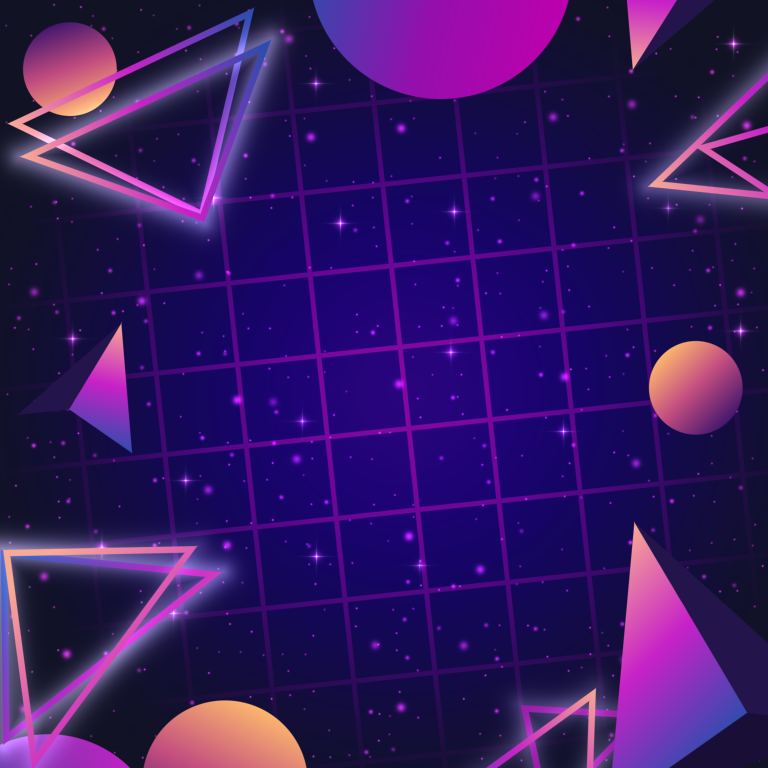
Write a WebGL 2 fragment shader that draws this background.

```glsl
#version 300 es
precision highp float;
uniform vec2 u_resolution;
out vec4 fragColor;

const vec3 PEACH = vec3(0.97, 0.67, 0.58);
const vec3 MAGENTA = vec3(0.78, 0.13, 0.78);
const vec3 BLUE = vec3(0.18, 0.30, 0.68);
const vec3 PLUM = vec3(0.27, 0.09, 0.43);
const vec3 ROSE = vec3(0.76, 0.30, 0.50);
const vec3 ORANGE = vec3(0.99, 0.71, 0.43);
const vec3 SHADOW = vec3(0.14, 0.08, 0.30);
const vec3 HALO = vec3(0.58, 0.54, 0.68);

vec3 hash3(vec2 cell) {
  vec3 q = fract(cell.xyx * vec3(0.1031, 0.1030, 0.0973));
  q += dot(q, q.yxz + 33.33);
  return fract((q.xxy + q.yzz) * q.zyx);
}

vec3 ramp(vec3 a, vec3 b, vec3 c, float t) {
  t = clamp(t, 0.0, 1.0) * 2.0;
  return t < 1.0 ? mix(a, b, t) : mix(b, c, t - 1.0);
}

// Position of p along the axis from a (0) to b (1)
float along(vec2 p, vec2 a, vec2 b) {
  return dot(p - a, b - a) / dot(b - a, b - a);
}

vec3 neon(vec2 p, vec2 from, vec2 to) {
  return ramp(PEACH, MAGENTA, BLUE, along(p, from, to));
}

float fill(float d, float aa) { return 1.0 - smoothstep(-aa, aa, d); }

float segment(vec2 p, vec2 a, vec2 b) {
  return length(p - mix(a, b, clamp(along(p, a, b), 0.0, 1.0)));
}

// Signed distance to the line ab, negative on the side of the point inner
float halfPlane(vec2 p, vec2 a, vec2 b, vec2 inner) {
  vec2 n = normalize(vec2(a.y - b.y, b.x - a.x));
  return -dot(p - a, n) * sign(dot(inner - a, n));
}

float triangle(vec2 p, vec2 a, vec2 b, vec2 c) {
  return max(halfPlane(p, a, b, c), max(halfPlane(p, b, c, a), halfPlane(p, c, a, b)));
}

// Sharp triangular frame with a soft halo
vec3 frame(vec3 col, vec2 p, vec2 a, vec2 b, vec2 c, vec3 tint, float glow, float aa) {
  const float HALF_WIDTH = 0.0042;
  float edge = min(segment(p, a, b), min(segment(p, b, c), segment(p, c, a)));
  col += HALO * glow * exp(-pow(edge / 0.016, 1.5));
  float band = abs(triangle(p, a, b, c) + HALF_WIDTH) - HALF_WIDTH;
  return mix(col, tint, fill(band, aa));
}

vec3 ball(vec3 col, vec2 p, vec2 center, float r, vec2 light, vec3 a, vec3 b, vec3 c, float aa) {
  vec2 q = p - center;
  float t = 0.5 + 0.5 * dot(q / r, normalize(light));
  return mix(col, ramp(a, b, c, t), fill(length(q) - r, aa));
}

// One jittered star per cell: soft dots, or four-pointed sparkles
vec3 stars(vec2 p, float scale, float density, float size, bool sparkle) {
  vec2 cell = floor(p * scale);
  vec3 rnd = hash3(cell + scale * 7.0);
  vec2 q = abs(fract(p * scale) - mix(vec2(0.2), vec2(0.8), rnd.xy)) / scale;
  float on = step(rnd.z, density) * (0.45 + 0.55 * rnd.x);
  if (!sparkle) return MAGENTA * on * exp(-dot(q, q) / (size * size));
  float rays = exp(-q.x / size - q.y * 7.0 / size) + exp(-q.y / size - q.x * 7.0 / size);
  float aura = exp(-dot(q, q) / (size * size));
  return on * (vec3(0.85, 0.65, 0.95) * rays + MAGENTA * 0.55 * aura);
}

void main() {
  vec2 p = gl_FragCoord.xy / u_resolution;
  float aa = 0.8 / min(u_resolution.x, u_resolution.y);

  // Night backdrop
  float d = length(p - vec2(0.53, 0.49));
  vec3 col = mix(vec3(0.08, 0.01, 0.43), vec3(0.065, 0.07, 0.14), smoothstep(0.12, 0.62, d));
  col += vec3(0.08, 0.005, 0.06) * exp(-40.0 * d * d);

  // Tilted grid, fading outward
  const float CELL = 0.1065;
  float tilt = 0.107;
  vec2 g = mat2(cos(tilt), -sin(tilt), sin(tilt), cos(tilt)) * (p - vec2(0.521, 0.548));
  vec2 toLine = abs(fract(g / CELL + 0.5) - 0.5) * CELL;
  float line = fill(min(toLine.x, toLine.y) - 0.0032, aa);
  col = mix(col, vec3(0.58, 0.03, 0.66), 0.85 * line * (1.0 - smoothstep(0.0, 0.58, d)));

  // Star field
  for (int i = 0; i < 3; i++) {
    float level = exp2(float(i));
    col += stars(p, 9.0 * level, 0.38, 0.0052 / level, false);
  }
  col += stars(p, 6.0, 0.45, 0.0065, true);

  // Balls
  col = ball(col, p, vec2(0.091, 0.910), 0.061, vec2(0.35, -1.0), PLUM, ROSE, ORANGE, aa);
  col = ball(col, p, vec2(0.906, 0.495), 0.061, vec2(-0.8, 0.8), PLUM, ROSE, ORANGE, aa);
  col = ball(col, p, vec2(0.293, -0.020), 0.108, vec2(0.5, 1.0), PLUM, ROSE, ORANGE, aa);
  col = ball(col, p, vec2(0.574, 1.043), 0.172, vec2(1.0, -0.25), BLUE, vec3(0.58, 0.06, 0.68), vec3(0.74, 0.0, 0.68), aa);
  col = ball(col, p, vec2(0.063, -0.107), 0.151, vec2(1.0, 0.3), BLUE, vec3(0.48, 0.2, 0.66), MAGENTA, aa);

  // Neon frames
  vec3 tint = neon(p, vec2(0.01, 0.84), vec2(0.33, 0.97));
  col = frame(col, p, vec2(0.010, 0.839), vec2(0.331, 0.990), vec2(0.266, 0.715), tint, 0.0, aa);
  col = frame(col, p, vec2(0.026, 0.796), vec2(0.353, 0.948), vec2(0.266, 0.711), tint, 0.62, aa);
  tint = neon(p, vec2(0.85, 0.75), vec2(1.12, 0.95));
  col = frame(col, p, vec2(0.844, 0.757), vec2(1.087, 0.990), vec2(1.087, 0.732), tint, 0.45, aa);
  col = frame(col, p, vec2(0.905, 0.809), vec2(1.120, 0.870), vec2(1.120, 0.668), tint, 0.0, aa);
  tint = neon(p, vec2(0.26, 0.01), vec2(0.0, 0.22));
  col = frame(col, p, vec2(0.001, 0.284), vec2(0.289, 0.255), vec2(0.004, 0.030), tint, 0.6, aa);
  tint = neon(p, vec2(0.0, 0.22), vec2(0.30, -0.11));
  col = frame(col, p, vec2(0.004, 0.284), vec2(0.257, 0.289), vec2(0.042, -0.003), tint, 0.25, aa);
  tint = mix(MAGENTA, PLUM, 0.35);
  col = frame(col, p, vec2(0.678, 0.082), vec2(0.846, 0.072), vec2(0.710, -0.068), tint, 0.3, aa);
  tint = neon(p, vec2(0.776, 0.104), vec2(0.58, -0.08));
  col = frame(col, p, vec2(0.776, 0.104), vec2(0.771, -0.042), vec2(0.605, -0.020), tint, 0.2, aa);

  // Pyramids: shaded faces, then lit face
  vec2 top = vec2(0.158, 0.579), ridge = vec2(0.090, 0.467);
  col = mix(col, SHADOW, fill(triangle(p, top, vec2(0.023, 0.460), ridge), aa));
  col = mix(col, neon(p, top, vec2(0.12, 0.42)), fill(triangle(p, top, ridge, vec2(0.172, 0.410)), aa));
  top = vec2(0.826, 0.320); ridge = vec2(0.973, 0.072);
  vec2 low = vec2(0.792, -0.056), right = vec2(1.121, 0.053);
  col = mix(col, SHADOW * 0.7, fill(triangle(p, ridge, right, low), aa));
  col = mix(col, SHADOW, fill(triangle(p, top, right, ridge), aa));
  col = mix(col, neon(p, top, vec2(1.026, 0.12)), fill(triangle(p, top, ridge, low), aa));
  top = vec2(0.824, 0.909); ridge = vec2(0.898, 1.026);
  col = mix(col, SHADOW, fill(triangle(p, top, ridge, vec2(0.961, 1.026)), aa));
  col = mix(col, neon(p, top, vec2(0.84, 1.09)), fill(triangle(p, top, ridge, vec2(0.814, 1.026)), aa));

  fragColor = vec4(col, 1.0);
}
```
